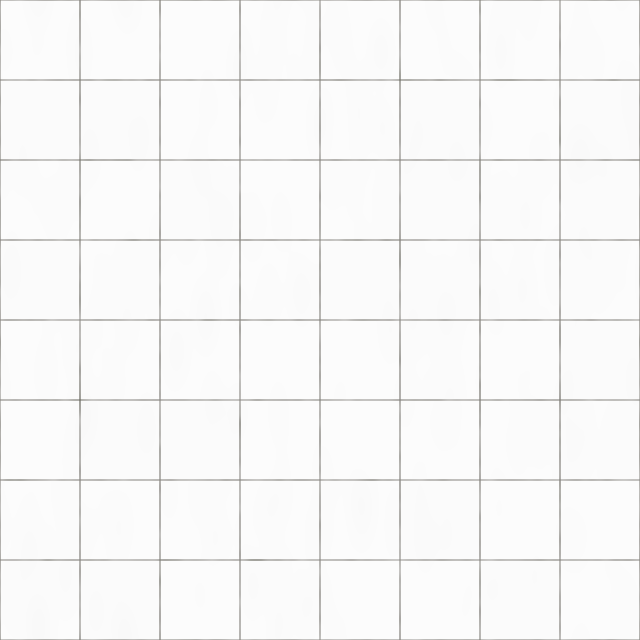
Write a Shadertoy shader that draws this texture.

```glsl
// White square wall tiles on an 8 by 8 grid with thin worn grey joints.
// Joints are box-filtered distance bands; wrapped cellular noise gives the
// faint glaze clouds and grout stains, layered sines vary the joint width.

const float TILES = 8.0;                            // repeats across and down
const vec2 JOINT_HALF = vec2(0.00092, 0.00079);     // upright, level joints
const float JOINT_WEAR = 0.10;                      // relative width change
const vec3 GLAZE = vec3(0.985, 0.985, 0.985);
const vec3 GROUT = vec3(0.53, 0.52, 0.50);
const vec3 STAIN = vec3(0.30, 0.30, 0.25);
const float TILE_SHADE = 0.004;                     // tone change per tile
const float CLOUD_SHADE = 0.006;                    // strength of glaze clouds
const vec2 CLOUD_CELLS = vec2(32.0, 12.0);          // tall, streaky clouds
const vec2 STAIN_CELLS = vec2(40.0, 28.0);
const float STAIN_AMOUNT = 0.6;
const float TAU = 6.283185;

// Integer hash of a lattice point, result in 0..1
float hash(vec2 p, uint seed) {
    uvec2 q = uvec2(ivec2(p));
    uint n = q.x * 1597334677u ^ q.y * 3812015801u ^ seed * 2798796415u;
    n = (n ^ (n >> 16)) * 2246822519u;
    n = (n ^ (n >> 13)) * 3266489917u;
    return float((n ^ (n >> 16)) >> 8) / 16777216.0;
}

// Sum of soft round spots of random strength, one per wrapped cell
float cellSpots(vec2 uv, vec2 cells, float rarity, uint seed) {
    vec2 p = uv * cells, base = floor(p);
    float sum = 0.0;
    for (int y = -1; y <= 1; y++)
    for (int x = -1; x <= 1; x++) {
        vec2 cell = base + vec2(x, y);
        vec2 id = mod(cell, cells);
        vec2 centre = cell + vec2(hash(id, seed), hash(id, seed + 1u));
        float strength = pow(hash(id, seed + 2u), rarity);
        sum += strength * smoothstep(1.0, 0.0, length(p - centre));
    }
    return sum;
}

// Uneven width along one joint; whole frequencies keep it periodic
float wear(float along, float joint, uint axis) {
    float sum = 0.0;
    for (int i = 0; i < 4; i++) {
        float phase = hash(vec2(joint, i), 20u + axis);
        float frequency = 5.0 + 13.0 * float(i) + floor(5.0 * phase);
        sum += sin(TAU * (frequency * along + phase)) / float(i + 1);
    }
    return 1.0 + JOINT_WEAR * sum;
}

// Share of a pixel that a band of the given half width covers
float bandCoverage(float dist, float halfWidth, float pixel) {
    float inner = max(dist - 0.5 * pixel, -halfWidth);
    float outer = min(dist + 0.5 * pixel, halfWidth);
    return clamp((outer - inner) / pixel, 0.0, 1.0);
}

void mainImage(out vec4 fragColor, in vec2 fragCoord) {
    vec2 uv = fragCoord / iResolution.xy;
    vec2 pixel = 1.0 / iResolution.xy;

    // Glaze: tone per tile and faint clouds
    float tone = hash(floor(uv * TILES), 3u) - 0.5;
    float clouds = cellSpots(uv, CLOUD_CELLS, 2.0, 5u) - 0.4;
    vec3 glaze = GLAZE + TILE_SHADE * tone - CLOUD_SHADE * clouds;

    // Joints: distance to the nearest line on each axis
    vec2 nearest = round(uv * TILES);
    vec2 dist = abs(uv - nearest / TILES);
    vec2 joint = mod(nearest, TILES);
    vec2 halfWidth = JOINT_HALF * vec2(wear(uv.y, joint.x, 0u),
                                       wear(uv.x, joint.y, 1u));
    float upright = bandCoverage(dist.x, halfWidth.x, pixel.x);
    float level = bandCoverage(dist.y, halfWidth.y, pixel.y);
    float coverage = 1.0 - (1.0 - upright) * (1.0 - level);

    // Grout: scattered dark stains
    float stain = clamp(cellSpots(uv, STAIN_CELLS, 6.0, 11u), 0.0, 1.0);
    vec3 grout = mix(GROUT, STAIN, STAIN_AMOUNT * stain);

    fragColor = vec4(mix(glaze, grout, coverage), 1.0);
}
```
